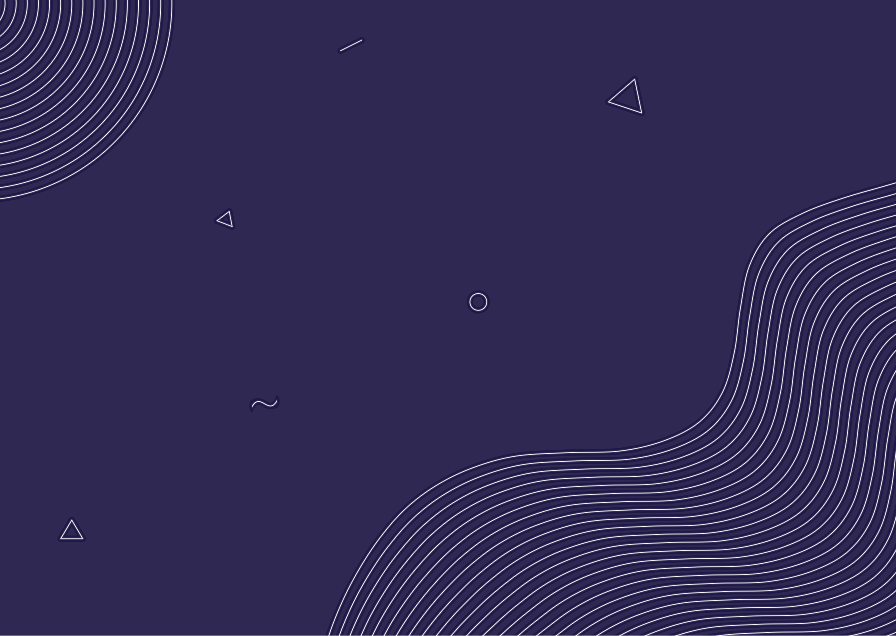
Reproduce this background procedurally as a Shadertoy shader.

```glsl
// Fine white line art on deep violet: a fan of arcs in the top left corner,
// a flowing band of repeated waves at the lower right, and a few small glyphs.
// Every part is a distance; the nearest one is stroked with a thin soft line.

const vec2 SHEET = vec2(768.0, 546.0);   // design units spanning the canvas
const vec3 VIOLET = vec3(0.184, 0.155, 0.320);
const vec3 GROOVE = vec3(0.120, 0.098, 0.280);
const vec3 INK = vec3(1.0);
const float LINE_WIDTH = 0.74;

// Wave profile: offsets across the flow at evenly spaced knots
const int KNOTS = 23;
const float KNOT_START = -256.0;
const float KNOT_STEP = 32.0;
const float PROFILE[KNOTS] = float[KNOTS](
    592.0, 574.5, 562.4, 554.3, 549.8, 549.6, 555.8, 568.8,
    589.4, 620.7, 654.4, 676.8, 688.4, 686.1, 671.0, 649.6,
    631.4, 625.8, 635.5, 652.3, 672.4, 692.5, 712.6);

// Smooth spline through the profile: value and slope
vec2 waveProfile(float along) {
    float t = clamp((along - KNOT_START) / KNOT_STEP, 1.0, float(KNOTS) - 2.001);
    int i = int(t);
    float f = t - float(i);
    float a = PROFILE[i - 1], b = PROFILE[i], c = PROFILE[i + 1], d = PROFILE[i + 2];
    float c1 = 0.5 * (c - a);
    float c2 = a - 2.5 * b + 2.0 * c - 0.5 * d;
    float c3 = 0.5 * (d - a) + 1.5 * (b - c);
    float value = b + f * (c1 + f * (c2 + f * c3));
    float slope = (c1 + f * (2.0 * c2 + f * 3.0 * c3)) / KNOT_STEP;
    return vec2(value, slope);
}

float waveBand(vec2 p) {
    vec2 q = p - vec2(0.0, SHEET.y);
    float along = dot(q, vec2(0.664, 0.747));
    float across = dot(q, vec2(0.747, -0.664));
    vec2 profile = waveProfile(along);
    float spacing = mix(9.2, 10.55, smoothstep(-220.0, -80.0, along));
    float index = (across - profile.x) / spacing;
    float nearest = max(round(index), 0.0);
    return abs(index - nearest) * spacing / sqrt(1.0 + profile.y * profile.y);
}

float arcFan(vec2 p, vec2 center, float outerRadius, float spacing, float count) {
    float offset = length(p - center) - outerRadius;
    float ring = clamp(round(offset / spacing), 1.0 - count, 0.0);
    return abs(offset - ring * spacing);
}

float segment(vec2 p, vec2 a, vec2 b) {
    vec2 pa = p - a, ba = b - a;
    return length(pa - ba * clamp(dot(pa, ba) / dot(ba, ba), 0.0, 1.0));
}

float triangle(vec2 p, vec2 a, vec2 b, vec2 c) {
    return min(segment(p, a, b), min(segment(p, b, c), segment(p, c, a)));
}

// Small tilde: a cubic with one crest and one trough
float squiggle(vec2 p, vec2 center, float halfLength, float height) {
    vec2 q = p - center;
    float s = clamp(q.x / halfLength, -1.0, 1.0);
    float curve = height * s * (4.0 * s * s - 3.0);
    float slope = height * (12.0 * s * s - 3.0) / halfLength;
    float d = abs(q.y - curve) / sqrt(1.0 + slope * slope);
    return length(vec2(d, max(abs(q.x) - halfLength, 0.0)));
}

float glyphs(vec2 p) {
    float d = segment(p, vec2(292.0, 502.5), vec2(310.0, 511.5));
    d = min(d, triangle(p, vec2(544.0, 478.0), vec2(521.5, 458.5), vec2(550.0, 449.0)));
    d = min(d, triangle(p, vec2(196.5, 364.5), vec2(186.0, 356.5), vec2(199.0, 351.5)));
    d = min(d, triangle(p, vec2(61.5, 99.5), vec2(52.0, 83.5), vec2(71.0, 83.5)));
    d = min(d, abs(length(p - vec2(410.0, 286.8)) - 7.2));
    return min(d, squiggle(p, vec2(226.7, 199.4), 10.2, 1.9));
}

// Tent-filtered stroke: spreads over a pixel, keeps its total weight
float strokeCover(float d, float width, float pixel) {
    float reach = max(0.84 * pixel, width);
    return width / reach * max(1.0 - d / reach, 0.0);
}

void mainImage(out vec4 fragColor, in vec2 fragCoord) {
    vec2 p = fragCoord / iResolution.xy * SHEET;
    float pixel = SHEET.x / iResolution.x;

    float d = min(waveBand(p), glyphs(p));
    d = min(d, arcFan(p, vec2(-22.0, 543.2), 169.3, 9.53, 16.0));

    // Faint dark groove beside each stroke, then the stroke itself
    float groove = 1.0 - smoothstep(0.5, 1.1, abs(d - 2.0));
    vec3 color = mix(VIOLET, GROOVE, groove);
    color = mix(color, INK, strokeCover(d, LINE_WIDTH, pixel));

    // Pale lower border
    float border = 1.0 - smoothstep(0.5, 1.2, p.y);
    fragColor = vec4(mix(color, INK, 0.3 * border), 1.0);
}
```
